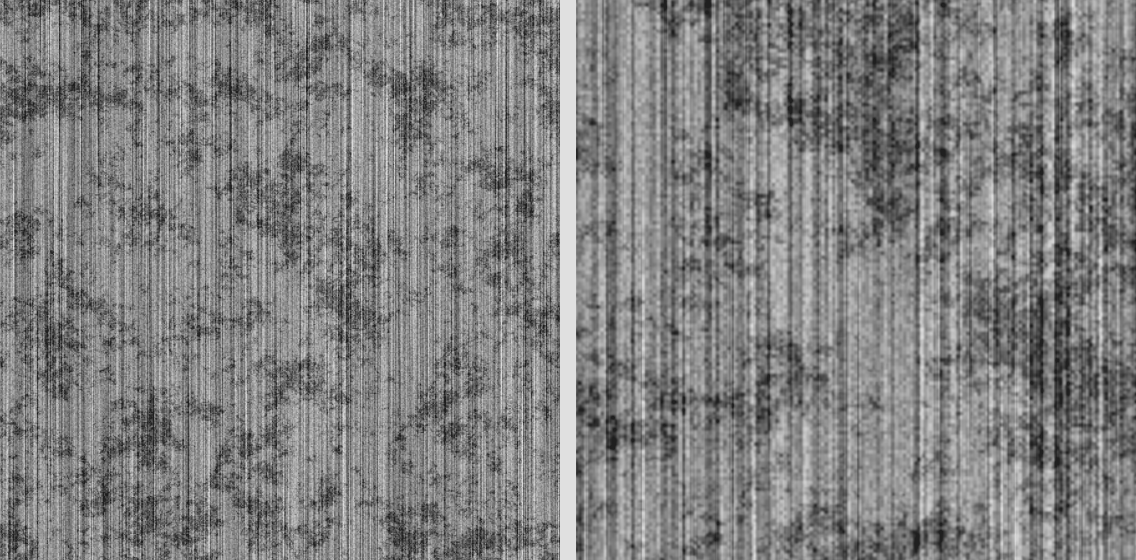
Left, the full canvas; right, a detail of the centre.
This texture is drawn by a three.js fragment shader. Its source:

```glsl
// Grey brushed fabric: fine vertical threads, mottled dark blotches and grain.
varying vec2 vUv;

const vec3 BASE_GREY = vec3(0.566);
const float BLOTCH_DEPTH = 0.25;
const float GRAIN_DEPTH = 0.22;

float hash(vec2 p) {
  vec3 q = fract(vec3(p.xyx) * 0.1031);
  q += dot(q, q.yzx + 33.33);
  return fract((q.x + q.y) * q.z);
}

float valueNoise(vec2 p) {
  vec2 cell = floor(p);
  vec2 f = fract(p);
  vec2 s = f * f * (3.0 - 2.0 * f);
  float low = mix(hash(cell), hash(cell + vec2(1.0, 0.0)), s.x);
  float high = mix(hash(cell + vec2(0.0, 1.0)), hash(cell + vec2(1.0)), s.x);
  return mix(low, high, s.y);
}

// Rough cloud noise whose strong fine octaves break blotches into specks
float roughClouds(vec2 p, float gain) {
  float sum = 0.0;
  float total = 0.0;
  float weight = 1.0;
  for (int i = 0; i < 6; i++) {
    sum += weight * valueNoise(p);
    total += weight;
    weight *= gain;
    p = mat2(0.8, 0.6, -0.6, 0.8) * p * 2.03 + vec2(17.3, 41.7);
  }
  return sum / total;
}

// Tone of one thread, changing slowly along its own shifted length
float threadTone(float column, float y, float changes, float seed) {
  float along = y * changes + 20.0 * hash(vec2(column, seed));
  float knot = floor(along);
  float blend = smoothstep(0.0, 1.0, fract(along));
  vec2 key = vec2(column, knot + seed * 3.0);
  return mix(hash(key), hash(key + vec2(0.0, 1.0)), blend);
}

// Neighbouring threads blended across, centred on zero
float threads(vec2 uv, float count, float changes, float seed) {
  float x = uv.x * count;
  float column = floor(x);
  float left = threadTone(column, uv.y, changes, seed);
  float right = threadTone(column + 1.0, uv.y, changes, seed);
  return mix(left, right, smoothstep(0.1, 0.9, fract(x))) - 0.5;
}

void main() {
  // Vertical threads: hair-thin and slightly wider
  float streaks = 0.27 * threads(vUv, 460.0, 1.8, 11.0)
                + 0.22 * threads(vUv, 330.0, 2.6, 37.0);

  // Sparse bright and dark lines
  float accent = threads(vUv, 375.0, 2.4, 97.0);
  streaks += 0.17 * (smoothstep(0.26, 0.48, accent) - smoothstep(0.26, 0.48, -accent));

  // Frayed dark blotches
  float clouds = roughClouds(vUv * vec2(11.0, 12.0) + 5.0, 0.93);
  float blotch = smoothstep(0.45, 0.67, clouds);

  // Fine grain, stronger inside the blotches
  float grain = valueNoise(vUv * vec2(450.0, 440.0) + 60.0) - 0.5;
  grain *= GRAIN_DEPTH * mix(0.85, 1.35, blotch);

  vec3 color = BASE_GREY + streaks + grain - BLOTCH_DEPTH * blotch;
  gl_FragColor = vec4(clamp(color, 0.12, 0.86), 1.0);
}
```
